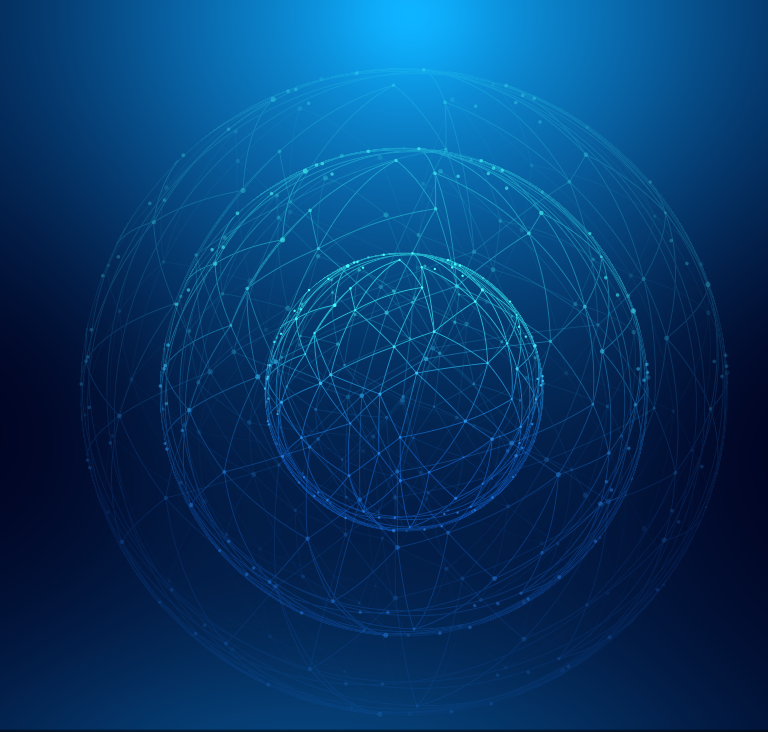
Reproduce this background procedurally as a Shadertoy shader.

```glsl
// Layout, in units of the canvas height
const vec2 CENTRE = vec2(0.552, 0.4645);
const vec3 RADII = vec3(0.4425, 0.334, 0.1905);
const vec3 STRENGTH = vec3(0.27, 0.58, 1.0);
const vec3 DOT_RADIUS = vec3(0.0032, 0.0031, 0.0021);
const float LINE_HALF_WIDTH = 0.0006;

// Network
const int NODES = 110;
const int STEPS[3] = int[3](8, 13, 21);
const int RIM_ARCS = 16;
const int RIM_DOTS = 40;
const float RIM_TILT = 0.5;
const float GOLDEN_ANGLE = 2.399963;
const float SPIN = 0.8;
const vec2 JITTER = vec2(0.35, 0.11);
const float BACK_FADE = 0.28;
const float MIN_DEPTH = 0.08;

// Light and colour
const vec2 LAMP = vec2(0.56, 0.98);
const vec2 LAMP_SPREAD = vec2(0.50, 0.40);
const float LAMP_POWER = 0.62;
const float CORE_POWER = 0.07;
const float CORE_SIZE = 0.10;
const float FLOOR_POWER = 0.22;
const float FLOOR_HEIGHT = 0.19;
const float BASE_LIGHT = 0.016;
const vec3 LINE_TOP = vec3(0.18, 0.88, 0.92);
const vec3 LINE_BOTTOM = vec3(0.07, 0.44, 0.94);

float hash(float n) {
    return fract(sin(n * 12.9898) * 43758.5453);
}

// Jittered spiral of points on the unit sphere
vec3 node(int i) {
    float id = float(i);
    float y = 1.0 - (2.0 * id + 1.0) / float(NODES);
    y = clamp(y + (hash(id + 3.1) - 0.5) * JITTER.y, -0.995, 0.995);
    float turn = id * GOLDEN_ANGLE + SPIN + (hash(id + 71.7) - 0.5) * JITTER.x;
    float ring = sqrt(1.0 - y * y);
    return vec3(ring * cos(turn), y, ring * sin(turn));
}

float coverage(float dist, float halfWidth, float pixel) {
    return clamp(0.5 + (halfWidth - dist) / pixel, 0.0, 1.0);
}

// Projected great circle about an axis, seen at surface point n
float circle(vec3 n, vec3 axis, float halfWidth, float pixel) {
    vec2 slope = axis.xy - axis.z * n.xy / n.z;
    float dist = abs(dot(n, axis)) / max(length(slope), 0.001);
    return coverage(dist, halfWidth, pixel);
}

// The part of a great circle that runs from a to b
float arc(vec3 n, vec3 a, vec3 b, float halfWidth, float pixel) {
    vec3 axis = normalize(cross(a, b));
    if (dot(n, cross(axis, a)) < 0.0 || dot(n, cross(b, axis)) < 0.0) return 0.0;
    return circle(n, axis, halfWidth, pixel);
}

// Lines (x) and dots (y) of one sphere; q is scaled to its radius
vec2 network(vec2 q, float halfWidth, float dotRadius, float pixel) {
    float r2 = dot(q, q);
    if (r2 > 1.08) return vec2(0.0);
    float depth = sqrt(max(1.0 - r2, MIN_DEPTH * MIN_DEPTH));
    float lines = 0.5 * coverage(abs(sqrt(r2) - 0.997), halfWidth, pixel);
    float dots = 0.0;
    for (int i = 0; i < NODES; i++) {
        vec3 a = node(i);
        float fade = a.z > 0.0 ? 1.0 : 0.45;
        float size = dotRadius * mix(0.6, 1.15, hash(float(i) + 9.4));
        dots = max(dots, fade * coverage(length(q - a.xy), size, pixel));
        if (r2 > 1.0 || dot(q, a.xy) + depth * abs(a.z) < 0.3) continue;
        for (int k = 0; k < 3; k++) {
            int j = i + STEPS[k];
            if (j >= NODES) break;
            vec3 b = node(j);
            float front = arc(vec3(q, depth), a, b, halfWidth, pixel);
            float back = arc(vec3(q, -depth), a, b, halfWidth, pixel);
            lines = max(lines, max(front, back * BACK_FADE));
        }
    }
    // Shallow arcs and small dots crowd the outline
    for (int i = 0; i < RIM_ARCS && r2 < 1.0 && r2 > 0.6; i++) {
        float turn = 6.28319 * hash(float(i) + 21.3);
        float tilt = RIM_TILT * mix(0.2, 1.0, hash(float(i) + 5.7));
        vec3 axis = vec3(tilt * cos(turn), tilt * sin(turn), sqrt(1.0 - tilt * tilt));
        lines = max(lines, 0.8 * circle(vec3(q, depth), axis, halfWidth, pixel));
    }
    for (int i = 0; i < RIM_DOTS && r2 > 0.7; i++) {
        float turn = 6.28319 * hash(float(i) + 47.9);
        float inset = hash(float(i) + 83.2);
        vec2 spot = (1.0 - 0.11 * inset * inset) * vec2(cos(turn), sin(turn));
        dots = max(dots, coverage(length(q - spot), 0.75 * dotRadius, pixel));
    }
    return vec2(lines * 0.85, dots);
}

// Overhead lamp, shaded sides and a low glow from the floor
vec3 backdrop(vec2 p) {
    vec2 toLamp = p - LAMP;
    float light = LAMP_POWER * exp(-pow(length(toLamp / LAMP_SPREAD), 1.5));
    light += CORE_POWER * exp(-dot(toLamp, toLamp) / (CORE_SIZE * CORE_SIZE));
    float side = smoothstep(0.22, 0.56, abs(p.x - 0.535));
    float band = (p.y - 0.38) / 0.27;
    light *= 1.0 - 0.8 * side * exp(-band * band);
    float across = (p.x - 0.42) / 0.6;
    float rise = pow(max(p.y, 0.0) / FLOOR_HEIGHT, 1.3);
    light += BASE_LIGHT * (1.0 - side) + FLOOR_POWER * exp(-rise - across * across);
    vec3 colour = vec3(0.08 * light, light, 0.11 + 1.5 * light - 0.32 * light * light);
    return colour * mix(0.45, 1.0, smoothstep(0.001, 0.005, p.y));
}

void mainImage(out vec4 fragColor, in vec2 fragCoord) {
    vec2 p = fragCoord / iResolution.y;
    float pixel = 1.0 / iResolution.y;
    vec3 colour = backdrop(p);
    // Nested spheres, outermost first
    for (int s = 0; s < 3; s++) {
        float radius = RADII[s];
        vec2 q = (p - CENTRE) / radius;
        vec2 ink = network(q, LINE_HALF_WIDTH / radius, DOT_RADIUS[s] / radius, pixel / radius);
        vec3 tint = mix(LINE_BOTTOM, LINE_TOP, smoothstep(-0.6, 0.75, q.y));
        float power = STRENGTH[s] * mix(0.65, 1.0, smoothstep(-0.6, 0.6, q.y));
        colour = mix(colour, tint, ink.x * power);
        colour = mix(colour, tint + vec3(0.1, 0.12, 0.06), ink.y * power);
    }
    fragColor = vec4(colour, 1.0);
}
```
